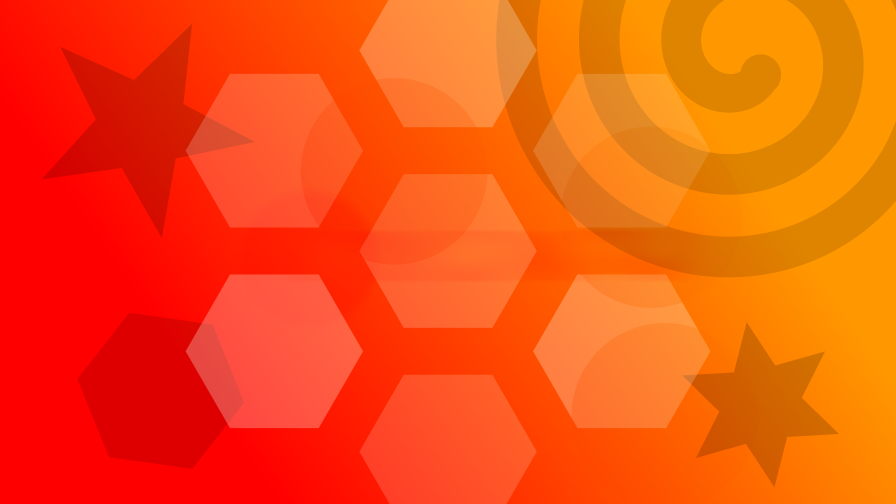
Write a Shadertoy shader that draws this background.

```glsl
// Red to orange gradient with a ring of pale hexagons, dark stars and a spiral.
const float PI = 3.14159265;

// Antialiased coverage of a signed distance.
float cover(float d) {
    return clamp(0.5 - d * iResolution.y, 0.0, 1.0);
}

// Star with n tips; notch is the inner radius relative to the outer one.
// A notch of cos(PI / n) gives a regular polygon.
float starDist(vec2 p, float n, float radius, float notch, float turn) {
    float a = mod(atan(p.y, p.x) - turn + PI / n, 2.0 * PI / n) - PI / n;
    vec2 folded = length(p) * vec2(cos(a), abs(sin(a)));
    vec2 tip = vec2(radius, 0.0);
    vec2 edge = notch * radius * vec2(cos(PI / n), sin(PI / n)) - tip;
    return dot(folded - tip, normalize(vec2(edge.y, -edge.x)));
}

// Clockwise Archimedean band of three turns with a round inner end.
float spiralDist(vec2 p) {
    const float pitch = 0.1644, start = 0.058, halfWidth = 0.0405, turn = 0.873;
    float angle = mod(-atan(p.y, p.x) - turn, 2.0 * PI);
    float offset = length(p) - start - pitch * angle / (2.0 * PI);
    float lap = clamp(floor(offset / pitch + 0.5), 0.0, 2.0);
    float band = abs(offset - lap * pitch);
    float cap = length(p - start * vec2(cos(turn), -sin(turn)));
    return min(band, cap) - halfWidth;
}

vec2 hashGradient(vec2 cell) {
    float h = fract(sin(dot(cell, vec2(127.1, 311.7))) * 43758.5);
    return vec2(cos(h * 2.0 * PI), sin(h * 2.0 * PI));
}

float gradientNoise(vec2 p) {
    vec2 i = floor(p), f = p - i, u = f * f * (3.0 - 2.0 * f);
    vec2 e = vec2(1.0, 0.0);
    float low = mix(dot(hashGradient(i), f), dot(hashGradient(i + e), f - e), u.x);
    float high = mix(dot(hashGradient(i + e.yx), f - e.yx),
                     dot(hashGradient(i + e.xx), f - e.xx), u.x);
    return mix(low, high, u.y);
}

void mainImage(out vec4 fragColor, in vec2 fragCoord) {
    // Height spans 0 to 1, width 0 to 16/9.
    vec2 p = fragCoord / iResolution.y;
    p.x += 0.5 * (16.0 / 9.0 - iResolution.x / iResolution.y);

    // Diagonal gradient
    float blend = clamp((0.8 * p.x + 0.55 * p.y - 0.446) / 1.11, 0.0, 1.0);
    vec3 color = mix(vec3(1.0, 0.0, 0.0), vec3(1.0, 0.595, 0.0), blend);

    // Dark shapes
    color *= 1.0 - 0.13 * cover(spiralDist(p - vec2(1.472, 0.896)));
    color *= 1.0 - 0.17 * cover(starDist(p - vec2(0.282, 0.75), 5.0, 0.226, 0.41, -0.14));
    color *= 1.0 - 0.18 * cover(starDist(p - vec2(1.509, 0.197), 6.0, 0.166, 0.5, 0.69));
    color *= 1.0 - 0.13 * cover(starDist(p - vec2(0.319, 0.2245), 6.0, 0.167, 0.866, -0.14));

    // Faint discs that thin the hexagons above them
    float discs = cover(length(p - vec2(0.782, 0.66)) - 0.185);
    discs = max(discs, cover(length(p - vec2(1.292, 0.569)) - 0.18));
    discs = max(discs, cover(length(p - vec2(1.319, 0.174)) - 0.185));
    color *= 1.0 - vec3(0.005, 0.02, 0.0) * discs;
    float redDisc = smoothstep(0.15, 0.12, length(p - vec2(0.613, 0.486)));
    color.g *= 1.0 - 0.2 * redDisc;

    // Soft uneven strip across the middle
    vec2 stripEdge = smoothstep(vec2(0.44, 0.055), vec2(0.36, 0.045),
                                abs(p - vec2(0.98, 0.492)));
    float strip = stripEdge.x * stripEdge.y;
    color.g *= 1.0 + strip * (0.25 * gradientNoise(p * vec2(7.0, 16.0)) - 0.05);

    // Pale hexagons: six around one
    float opacity[7] = float[7](0.16, 0.26, 0.2, 0.28, 0.17, 0.28, 0.21);
    for (int i = 0; i < 7; i++) {
        float angle = PI / 6.0 + float(i) * PI / 3.0;
        vec2 center = vec2(0.889, 0.502);
        if (i < 6) center += 0.398 * vec2(cos(angle), sin(angle));
        float hexagon = cover(starDist(p - center, 6.0, 0.176, 0.866, 0.0));
        float alpha = opacity[i] * (1.0 - 0.27 * discs) * (1.0 - 0.12 * strip);
        color = mix(color, vec3(1.0, 0.98, 0.92), hexagon * alpha);
    }

    fragColor = vec4(color, 1.0);
}
```
